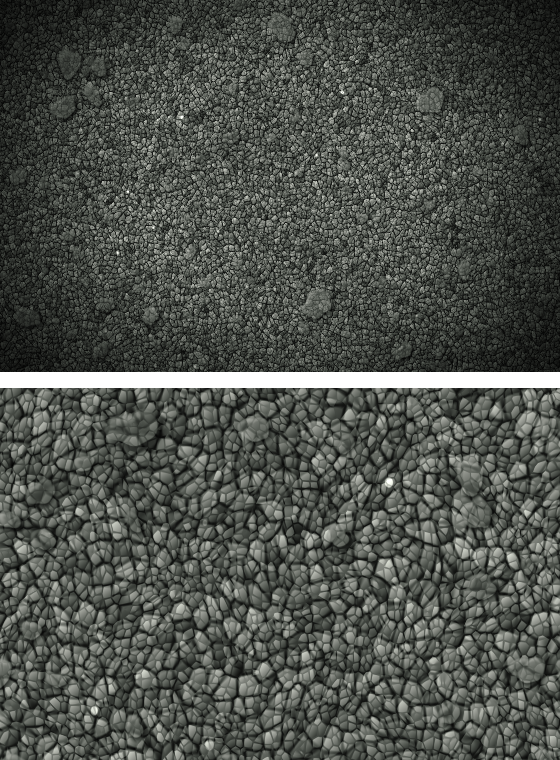
Top, the full canvas; bottom, a detail of the centre.
Reproduce this texture procedurally as a WebGL 2 fragment shader.

```glsl
#version 300 es
precision highp float;
// Worn dark asphalt: two layers of cellular grit with deep crevices,
// scattered pebbles lit from the upper left, a few bright mineral specks
// and a strong vignette. All lengths are fractions of the canvas height.

uniform vec2 u_resolution;
out vec4 outColor;

const float COARSE_CELLS = 64.0;   // grains per canvas height
const float FINE_CELLS = 128.0;
const float STONE_CELLS = 9.0;
const float STONE_SHARE = 0.13;    // share of cells holding a stone
const float PEBBLE_CELLS = 23.0;
const float PEBBLE_SHARE = 0.24;
const float SPECK_CELLS = 30.0;
const float SPECK_SHARE = 0.035;
const float CREVICE_TONE = 0.065;
const float RELIEF = 0.16;
const float VIGNETTE_FLOOR = 0.22;
const vec2 LIGHT_DIR = vec2(-0.6, 0.8);
const vec3 SHADE_TINT = vec3(0.97, 1.04, 0.95);
const vec3 BRIGHT_TINT = vec3(1.0, 1.02, 0.97);

vec3 hash3(vec2 cell) {
    vec3 h = fract(cell.xyx * vec3(0.1031, 0.1030, 0.0973));
    h += dot(h, h.yxz + 33.33);
    return fract((h.xxy + h.yzz) * h.zyx);
}

// Offset from the nearest grain centre, distance to its border, grain id
vec4 cellular(vec2 p) {
    vec2 base = floor(p);
    vec2 offset = vec2(0.0);
    float nearest = 9.0, second = 9.0, id = 0.0;
    for (int y = -1; y <= 1; y++)
    for (int x = -1; x <= 1; x++) {
        vec2 cell = base + vec2(x, y);
        vec3 h = hash3(cell);
        vec2 d = p - cell - h.xy;
        float dist = length(d);
        if (dist < nearest) {
            second = nearest;
            nearest = dist;
            offset = d;
            id = h.z;
        } else {
            second = min(second, dist);
        }
    }
    return vec4(offset, second - nearest, id);
}

// Tone added by one layer of grains: body, own shade, sloped lighting
float grit(vec2 p, float body, float variety) {
    vec4 g = cellular(p);
    float solid = smoothstep(0.02, 0.30, g.z);
    return solid * (body + variety * g.w + RELIEF * dot(g.xy, LIGHT_DIR));
}

// Lays sparse irregular stones with light rims and cast shadows over a tone
float addStones(float tone, vec2 pos, float cells, float share, float seed) {
    vec2 p = pos * cells;
    vec2 base = floor(p);
    float blur = 1.2 * cells / u_resolution.y;
    for (int y = -1; y <= 1; y++)
    for (int x = -1; x <= 1; x++) {
        vec2 cell = base + vec2(x, y);
        vec3 h = hash3(cell + seed);
        vec3 k = hash3(cell + seed + 57.0);
        if (h.z > share) continue;
        vec2 d = p - cell - 0.2 - 0.6 * h.xy;
        float angle = atan(d.y, d.x);
        float lean = 6.2832 * k.x;
        float radius = mix(0.17, 0.33, k.y * k.y);
        float outline = 1.0 + 0.16 * cos(2.0 * angle + lean)
                      + 0.09 * sin(3.0 * angle + 2.0 * lean)
                      + 0.05 * sin(5.0 * angle + 5.0 * lean);
        float edge = length(d) - radius * outline;
        float facing = dot(normalize(d + 1e-4), LIGHT_DIR);
        float mask = 1.0 - smoothstep(-blur, blur, edge);
        float rim = 1.0 - smoothstep(0.0, 0.07 + blur, abs(edge + 0.05));
        float shadow = (1.0 - smoothstep(0.0, 0.14, edge))
                     * smoothstep(-0.2, 0.7, -facing);
        float face = 0.48 * tone + 0.15 + 0.11 * k.z
                   + rim * (0.06 + 0.07 * facing);
        tone *= 1.0 - 0.6 * shadow * (1.0 - mask);
        tone = mix(tone, face, 0.88 * mask);
    }
    return tone;
}

// Small glints kept well inside their own cells
float specks(vec2 pos) {
    vec2 p = pos * SPECK_CELLS;
    vec3 h = hash3(floor(p) + 211.0);
    vec3 k = hash3(floor(p) + 307.0);
    float dist = length((fract(p) - 0.3 - 0.4 * h.xy) * vec2(1.0, 0.8));
    float blur = 0.8 * SPECK_CELLS / u_resolution.y;
    float size = mix(0.06, 0.13, k.x);
    float dot_ = 1.0 - smoothstep(size - blur, size + blur, dist);
    return dot_ * step(h.z, SPECK_SHARE) * mix(0.2, 0.6, k.y * k.y);
}

void main() {
    vec2 uv = gl_FragCoord.xy / u_resolution;
    vec2 pos = gl_FragCoord.xy / u_resolution.y;

    // Bend the grid slightly so the grains do not line up
    vec2 bent = pos + 0.004 * sin(pos.yx * vec2(37.0, 43.0) + 2.0 * sin(pos * 19.0));
    vec2 narrow = bent * vec2(1.12, 0.95);
    float tone = CREVICE_TONE + grit(narrow * COARSE_CELLS, 0.13, 0.20)
               + grit(narrow * FINE_CELLS + 17.0, 0.05, 0.21);

    // Broad uneven wear
    float wear = sin(pos.x * 7.0 + 2.0 * sin(pos.y * 5.0)) * sin(pos.y * 9.0 + pos.x * 3.0);
    tone *= 1.0 + 0.07 * wear;

    tone = addStones(tone, bent, PEBBLE_CELLS, PEBBLE_SHARE, 31.0);
    tone = addStones(tone, bent, STONE_CELLS, STONE_SHARE, 83.0);
    tone += specks(pos);

    float reach = length((uv - 0.5) * vec2(2.0, 1.7));
    tone *= mix(1.06, VIGNETTE_FLOOR, smoothstep(0.45, 1.35, reach));

    vec3 tint = mix(SHADE_TINT, BRIGHT_TINT, smoothstep(0.2, 0.6, tone));
    outColor = vec4(clamp(tone * tint, 0.0, 1.0), 1.0);
}
```
